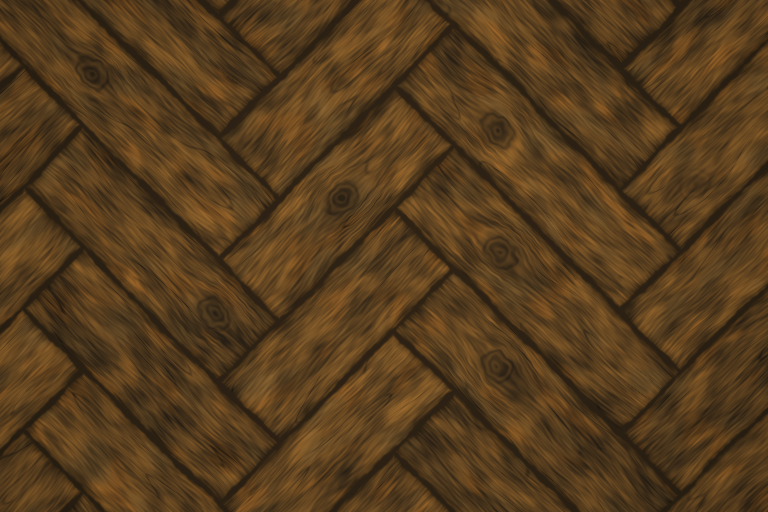
This texture is drawn by a Shadertoy shader. Its source:

```glsl
// Worn oak planks in a herringbone weave, with grain, cracks, knots and dark joints.

// Layout: five columns of planks; lengths are in plank pitches.
const float PITCH = 0.238;           // vertical plank spacing, canvas heights
const int COLUMNS = 5;
// Lattice shift of each column, with one hidden column on either side.
const float SHIFT[7] = float[7](0.344, 0.72, 0.344, 0.934, 0.475, 0.648, 0.475);
// Lattice step of the zigzag seam on the left of each column.
const float SEAM[6] = float[6](-2.0, 1.0, 4.0, 7.0, 11.0, 15.0);
// Knots per column: first plank, last plank, distance from the plank start, strength.
const vec4 KNOTS[5] = vec4[5](vec4(9, 8, 0, 0), vec4(-1, 0, 2.6, 1), vec4(3, 3, 1.48, 1),
                              vec4(-4, -2, 1.2, 1), vec4(6, 6, 0.7, 0.4));

const float JOINT_HALF = 0.030;      // half width of the joints
const float JOINT_ROUGH = 0.030;
const float EDGE_WEAR = 0.13;        // width of the darkened plank rim
const float KNOT_RADIUS = 0.20;

const vec3 WOOD_DARK = vec3(0.155, 0.120, 0.078);
const vec3 WOOD_LIGHT = vec3(0.550, 0.375, 0.163);
const vec3 RUST = vec3(0.440, 0.270, 0.100);
const vec3 GREY_STAIN = vec3(0.290, 0.230, 0.135);
const vec3 JOINT_COLOR = vec3(0.165, 0.124, 0.074);

vec2 hash2(vec2 p) {
    vec3 q = fract(vec3(p.xyx) * vec3(0.1031, 0.1030, 0.0973));
    q += dot(q, q.yzx + 33.33);
    return fract((q.xx + q.yz) * q.zy);
}

float cornerSlope(vec2 cell, vec2 offset) {
    float angle = 6.2832 * hash2(cell).x;
    return dot(vec2(cos(angle), sin(angle)), offset);
}

// Gradient noise, about -0.7 to 0.7.
float noise(vec2 p) {
    vec2 i = floor(p), f = p - i;
    vec2 w = f * f * f * (f * (f * 6.0 - 15.0) + 10.0);
    vec2 e = vec2(1, 0);
    return mix(mix(cornerSlope(i, f), cornerSlope(i + e, f - e), w.x),
               mix(cornerSlope(i + e.yx, f - e.yx), cornerSlope(i + 1.0, f - 1.0), w.x), w.y);
}

// Finds the plank under a lattice point: (along, across), column and row, rim distance.
void findPlank(vec2 lattice, out vec2 local, out vec2 plank, out float rim) {
    rim = -1e3;
    for (int c = 0; c < COLUMNS; c++) {
        bool falling = c % 2 == 1;   // odd columns fall to the right, even ones rise
        float side = falling ? 1.0 : -1.0;
        float back = falling ? 0.0 : 1.0;
        float across = (falling ? lattice.x : lattice.y) - SHIFT[c + 1];
        float along = falling ? lattice.y : -lattice.x;
        float row = floor(across);
        float start = SEAM[c] - back + side * (row + SHIFT[c]);
        float end = SEAM[c + 1] - back + side * (row + SHIFT[c + 2]);
        // One extra long plank crosses the top left corner.
        if (c == 1 && row == -1.0) start -= 2.0;
        if (c == 0) end = min(end, -SHIFT[2]);
        across -= row;
        float d = min(min(across, 1.0 - across), min(along - start, end - along));
        if (d > rim) {
            rim = d;
            local = vec2(along - start, across);
            plank = vec2(c, row);
        }
    }
}

vec3 woodColor(vec2 local, vec2 plank) {
    vec2 seed = hash2(plank * 7.0 + 51.0);
    vec4 knots = KNOTS[int(plank.x)];
    float hasKnot = knots.w * step(knots.x, plank.y) * step(plank.y, knots.y);

    // Grain bends around the knot.
    vec2 toKnot = local - vec2(knots.z + 0.1 * (seed.x - 0.5), 0.44 + 0.12 * seed.y);
    float r = length(toKnot * vec2(0.8, 1.15)) / KNOT_RADIUS;
    r += 0.25 * noise(toKnot * 9.0 + seed * 20.0);
    float bend = hasKnot * exp(-0.4 * r * r);
    vec2 g = local - vec2(0.0, toKnot.y * bend * 0.75) + floor(seed * 90.0);
    g.y += 0.09 * noise(g * vec2(0.8, 1.4)) + 0.08 * g.x * (seed.x - 0.5);

    // Broad blotches, ragged brushed patches, streaks and hairline fibres.
    float blotch = noise(g * vec2(0.8, 1.9));
    float streak = noise(g * vec2(1.7, 11.0) + 31.0);
    float fine = noise(g * vec2(3.2, 25.0) + 47.0);
    float fibre = noise(g * vec2(5.0, 42.0) + 59.0);
    float ragged = 0.20 * streak + 0.22 * fine + 0.15 * fibre;
    float patches = noise(g * vec2(2.6, 4.4) + 17.0) + ragged;
    float tone = 0.525 + 0.34 * blotch + 0.24 * patches + 0.13 * streak;
    tone += 0.17 * fine + 0.27 * fibre + 0.14 * (seed.y - 0.5);
    tone += 0.08 * smoothstep(0.06, 0.22, patches) - 0.06 * smoothstep(0.10, 0.26, -patches);

    // Thin cracks along the grain.
    float crack = 1.0 - smoothstep(0.0, 0.035, abs(noise(g * vec2(0.7, 4.5) + 63.0)));
    tone -= 0.24 * crack * smoothstep(0.0, 0.25, noise(g * vec2(1.1, 2.5) + 71.0));

    // Knot: dark heart, rings and a shaded halo.
    float rings = 0.5 + 0.5 * cos(r * 15.0);
    float knot = hasKnot * (1.0 - smoothstep(0.75, 1.25, r));
    tone = mix(tone, 0.5 + 0.5 * (tone - 0.5), knot);
    tone -= knot * (0.08 + 0.22 * rings + 0.20 * exp(-7.0 * r * r)) + 0.05 * bend;

    vec3 color = mix(WOOD_DARK, WOOD_LIGHT, clamp(tone, 0.0, 1.1));
    float rust = smoothstep(0.1, 0.4, noise(g * vec2(1.9, 4.0) + 83.0) + ragged);
    float stain = smoothstep(0.1, 0.4, noise(g * vec2(1.6, 3.4) + 97.0) + ragged);
    color = mix(color, RUST * (0.5 + tone), 0.4 * rust * (1.0 - knot));
    return mix(color, GREY_STAIN * (0.5 + tone), 0.4 * stain);
}

void mainImage(out vec4 fragColor, in vec2 fragCoord) {
    vec2 p = fragCoord / iResolution.y;
    float aspect = iResolution.x / iResolution.y;
    float down = 1.0 - p.y;
    vec2 lattice = vec2(down - p.x, down + p.x) / PITCH;
    lattice += 0.04 * vec2(noise(lattice * 1.3), noise(lattice * 1.3 + 40.0));

    vec2 local, plank;
    float rim;
    findPlank(lattice, local, plank, rim);
    float worn = rim + JOINT_ROUGH * (noise(lattice * 4.0) + 0.5 * noise(lattice * 13.0));

    vec3 color = woodColor(local, plank);
    color *= mix(0.70, 1.0, smoothstep(0.0, EDGE_WEAR, worn));
    float soft = max(0.018, 1.0 / (iResolution.y * PITCH));
    color = mix(JOINT_COLOR, color, smoothstep(JOINT_HALF - soft, JOINT_HALF + soft, worn));

    // Gentle falloff toward the corners.
    vec2 fromCenter = (p - vec2(0.5 * aspect, 0.55)) / aspect;
    color *= 1.07 - 0.6 * dot(fromCenter, fromCenter);
    fragColor = vec4(color, 1.0);
}
```
